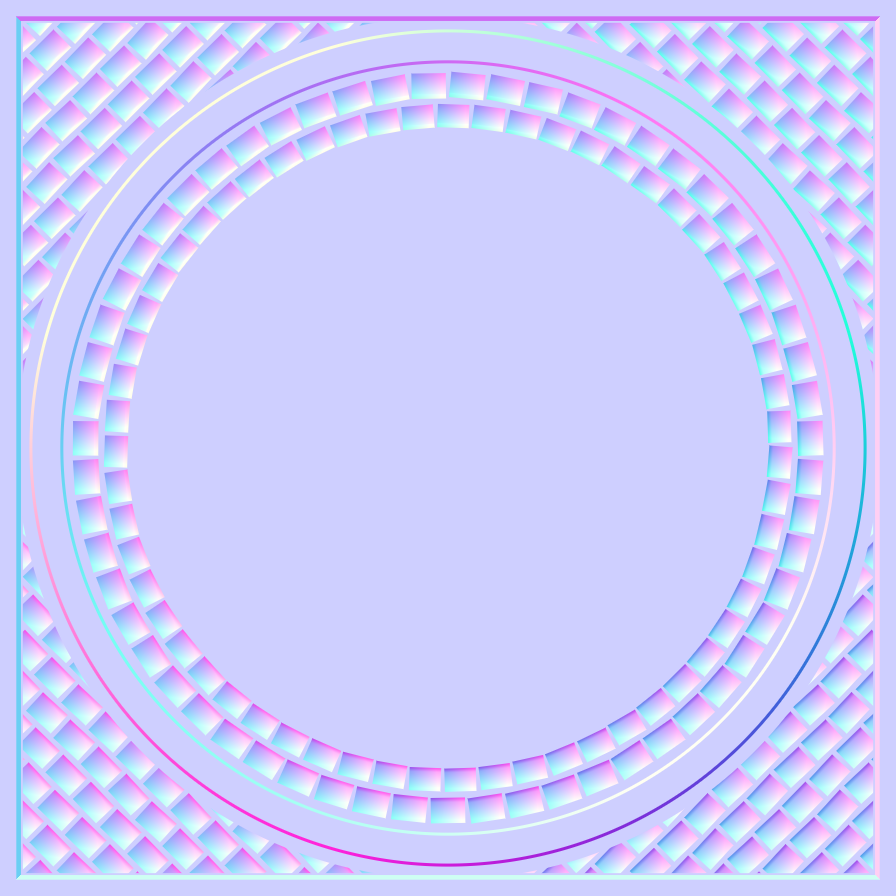
Write a Shadertoy shader that draws this texture map.

```glsl
// Pastel normal map of a square frame, circular grooves, two tile rings and brick corners.

const float TAU = 6.2831853;

float hash(vec2 p) {
    return fract(sin(dot(p, vec2(127.1, 311.7))) * 43758.5453);
}

// Encodes a surface slope as a normal-map colour.
vec3 slopeColor(vec2 slope) {
    return clamp(vec3(0.807 + slope.x, 0.81 - slope.y, 1.0 - 0.3 * dot(slope, slope)), 0.0, 1.0);
}

// Coverage of a shape from its signed distance.
float cover(float dist) {
    float pixel = 1.0 / min(iResolution.x, iResolution.y);
    return clamp(0.5 - dist / pixel, 0.0, 1.0);
}

float boxDistance(vec2 p, vec2 halfSize) {
    vec2 d = abs(p) - halfSize;
    return length(max(d, 0.0)) + min(max(d.x, d.y), 0.0);
}

// Domed tile: local.x runs along the tangent, local.y points outward.
void paintTile(inout vec3 color, vec2 local, vec2 halfSize, vec2 outward, float seed, float mask) {
    float turn = (seed - 0.5) * 0.1;
    local += turn * vec2(-local.y, local.x);
    vec2 tangent = vec2(-outward.y, outward.x);
    vec2 dome = clamp(local / halfSize, -1.0, 1.0);
    vec2 slope = 0.25 * (dome.x * tangent + dome.y * outward);
    slope -= outward * 0.22 * smoothstep(-0.6, -1.0, dome.y);
    color = mix(color, slopeColor(slope), mask * cover(boxDistance(local, halfSize)));
}

// Ring of 59 tiles; phase shifts the first joint from the top, in tiles.
void paintRing(inout vec3 color, vec2 p, float radius, vec2 halfSize, float phase) {
    float stepAngle = TAU / 59.0;
    float id = floor(atan(-p.x, p.y) / stepAngle - phase);
    float angle = (id + 0.5 + phase) * stepAngle;
    vec2 outward = vec2(-sin(angle), cos(angle));
    vec2 tangent = vec2(-outward.y, outward.x);
    vec2 local = vec2(dot(p, tangent), dot(p, outward) - radius);
    paintTile(color, local, halfSize, outward, hash(vec2(mod(id, 59.0), radius)), 1.0);
}

// Staggered diagonal bricks between the circle and the frame.
void paintCorners(inout vec3 color, vec2 p) {
    vec2 outward = 0.70711 * vec2(p.x < 0.0 ? -1.0 : 1.0, p.y < 0.0 ? -1.0 : 1.0);
    vec2 tangent = vec2(-outward.y, outward.x);
    vec2 brick = vec2(0.043, 0.034);
    vec2 grid = vec2(dot(p, tangent), dot(p, outward) - 0.6276) / brick;
    float row = floor(grid.y + 0.5);
    grid.x += 0.5 * mod(row, 2.0);
    vec2 id = vec2(floor(grid.x + 0.5), row);
    float region = max(max(abs(p.x), abs(p.y)) - 0.4745, 0.4815 - length(p));
    float seed = hash(id + 17.0 * outward);
    paintTile(color, (grid - id) * brick, vec2(0.0188, 0.014), outward, seed, cover(region));
}

void paintCircle(inout vec3 color, vec2 p, float radius, float strength) {
    vec2 slope = strength * p / max(length(p), 0.001);
    color = mix(color, slopeColor(slope), cover(abs(length(p) - radius) - 0.0017));
}

void paintFrame(inout vec3 color, vec2 p) {
    vec2 a = abs(p);
    vec2 side = a.x > a.y ? vec2(sign(p.x), 0.0) : vec2(0.0, sign(p.y));
    color = mix(color, slopeColor(0.39 * side), cover(abs(max(a.x, a.y) - 0.4792) - 0.0026));
}

void mainImage(out vec4 fragColor, in vec2 fragCoord) {
    vec2 p = (fragCoord - 0.5 * iResolution.xy) / min(iResolution.x, iResolution.y);
    vec3 color = slopeColor(vec2(0.0));

    paintCorners(color, p);
    paintRing(color, p, 0.4045, vec2(0.0192, 0.0142), 0.0);
    paintRing(color, p, 0.3705, vec2(0.0176, 0.0130), 0.35);

    // Outer groove slopes inward, inner ridge slopes outward.
    paintCircle(color, p, 0.4655, -0.7);
    paintCircle(color, p, 0.4310, 0.4);
    paintFrame(color, p);

    fragColor = vec4(color, 1.0);
}
```
